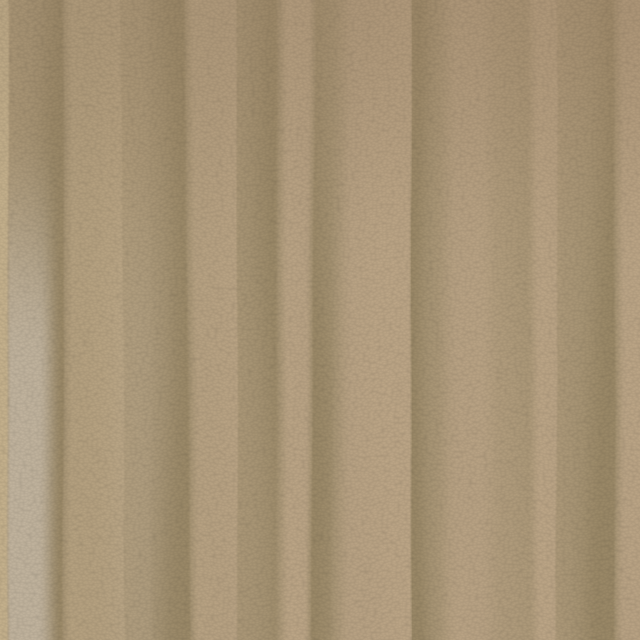
A WebGL 1 fragment shader for this texture:

```glsl
precision highp float;
uniform vec2 u_resolution;

const vec3 LIT_CLOTH = vec3(0.698, 0.614, 0.498);
const vec3 SHADOW = vec3(0.630, 0.559, 0.437);
const vec3 CREASE = vec3(0.570, 0.504, 0.378);
const vec3 TOP_BROWN = vec3(0.640, 0.540, 0.420);
const vec3 OLIVE = vec3(0.676, 0.606, 0.472);
const vec3 PALE_GLOW = vec3(0.728, 0.678, 0.598);
const vec3 CREAM_EDGE = vec3(0.755, 0.680, 0.540);

const int FOLDS = 7;
const float FIRST_FOLD = 0.013;
const float FOLD_STEP = 0.186;
const float STEP_SHRINK = 0.0072;
const float FOLD_SHIFT = 0.029;
const float FOLD_LEAN = 0.008;
const float FOLD_WIDTH = 0.072;
const float WIDTH_SPREAD = 0.024;
const float CRISP_EDGE = 0.0022;
const vec2 GRAIN_CELLS = vec2(165.0, 240.0);
const float GRAIN_STRENGTH = 0.090;
const float COARSE_STRENGTH = 0.022;
const float THREAD_STRENGTH = 0.008;

vec2 hash2(vec2 p) {
    vec2 q = vec2(dot(p, vec2(127.1, 311.7)), dot(p, vec2(269.5, 183.3)));
    return fract(sin(q) * 43758.55);
}

// Distance to the nearest scattered point
float cellular(vec2 p) {
    vec2 cell = floor(p);
    float nearest = 2.0;
    for (int j = -1; j <= 1; j++) {
        for (int i = -1; i <= 1; i++) {
            vec2 corner = cell + vec2(float(i), float(j));
            nearest = min(nearest, distance(p, corner + hash2(corner)));
        }
    }
    return nearest;
}

// Weight that singles out one fold and touches its neighbours little
float nearFold(float i, float chosen) {
    return exp(-4.0 * (i - chosen) * (i - chosen));
}

// Shade of one fold: left edge crisp or soft, right edge fading
float foldShade(float i, vec2 uv, float pixel) {
    float wave = cos(1.2 * (i - 0.6));
    float skew = smoothstep(-0.6, 0.1, wave);
    float weak = nearFold(i, 5.0);
    float wide = nearFold(i, 1.0);
    float flatter = nearFold(i, 3.0);
    float pairShift = FOLD_SHIFT * cos(3.14159 * i) * exp(-2.0 * (i - 2.6) * (i - 2.6));
    float start = FIRST_FOLD + FOLD_STEP * i - STEP_SHRINK * i * i + pairShift;
    start += FOLD_LEAN * cos(1.6 * (i - 1.0)) * (0.5 - uv.y);

    float width = (FOLD_WIDTH + WIDTH_SPREAD * wave) * (1.0 - 0.18 * weak + 0.14 * wide);
    float edge = max(CRISP_EDGE + 0.005 * flatter + 0.015 * weak, pixel);
    float fade = mix(0.018, 0.011, skew);
    float x = uv.x - start;
    float body = smoothstep(-edge, edge, x);
    body *= 1.0 - smoothstep(width - fade, width + fade, x);

    // Tone deepens toward the tucked side; the wide fold has a lighter step
    float across = clamp(x / width, 0.0, 1.0);
    float tone = mix(mix(1.0 - across, across, skew), 0.6, 0.6 * flatter);
    float ledge = wide * (1.0 - smoothstep(0.36, 0.44, across));
    float depth = (1.0 - 0.45 * weak) * (1.0 - 0.15 * ledge);
    depth *= 1.0 + 0.08 * sin(4.0 * uv.y + 2.3 * i);
    return depth * body * (0.55 + 0.65 * tone);
}

void main() {
    vec2 uv = gl_FragCoord.xy / u_resolution;
    float pixel = 1.0 / u_resolution.x;

    // Hanging folds with a slight drift down the cloth
    vec2 hung = uv;
    hung.x += 0.001 * sin(5.0 * uv.y + 9.0 * uv.x) + 0.0006 * sin(13.0 * uv.y);
    float shade = 0.0;
    for (int i = 0; i < FOLDS; i++) {
        shade = max(shade, foldShade(float(i), hung, pixel));
    }

    // Light: olive to the left, brown along the top
    vec3 lit = mix(LIT_CLOTH, OLIVE, 0.6 * (1.0 - smoothstep(0.05, 0.50, uv.x)));
    lit *= 1.0 + 0.010 * sin(31.0 * uv.x + 1.5 * sin(3.0 * uv.y));
    vec3 cloth = mix(lit, SHADOW, min(shade / 0.8, 1.0));
    cloth = mix(cloth, CREASE, 0.85 * smoothstep(0.75, 1.10, shade));
    float topDim = smoothstep(0.55, 1.05, uv.y);
    cloth = mix(cloth, TOP_BROWN, topDim * mix(0.20, 0.50, uv.x));
    cloth *= 1.0 - 0.03 * topDim;

    // Daylight through the first fold and a bright strip beside it
    float low = 1.0 - smoothstep(0.42, 0.82, uv.y);
    float band = smoothstep(0.008, 0.018, hung.x) * (1.0 - smoothstep(0.060, 0.098, hung.x));
    cloth = mix(cloth, PALE_GLOW, 0.95 * low * band);
    float spill = exp(-pow((uv.x - 0.22) / 0.045, 2.0));
    cloth = mix(cloth, PALE_GLOW, 0.15 * low * spill);
    float strip = 1.0 - smoothstep(0.010, 0.014, hung.x);
    cloth = mix(cloth, CREAM_EDGE, strip * mix(0.75, 0.40, topDim));

    // Fine weave
    vec2 weave = uv + 0.002 * sin(uv.yx * vec2(43.0, 37.0));
    float grain = cellular(weave * GRAIN_CELLS) - 0.45;
    float coarse = cellular(weave * GRAIN_CELLS * 0.35) - 0.45;
    float threads = sin(700.0 * weave.y + 2.0 * sin(60.0 * uv.x)) * sin(310.0 * weave.x);
    cloth *= 1.0 - GRAIN_STRENGTH * grain - COARSE_STRENGTH * coarse + THREAD_STRENGTH * threads;

    gl_FragColor = vec4(cloth, 1.0);
}
```
